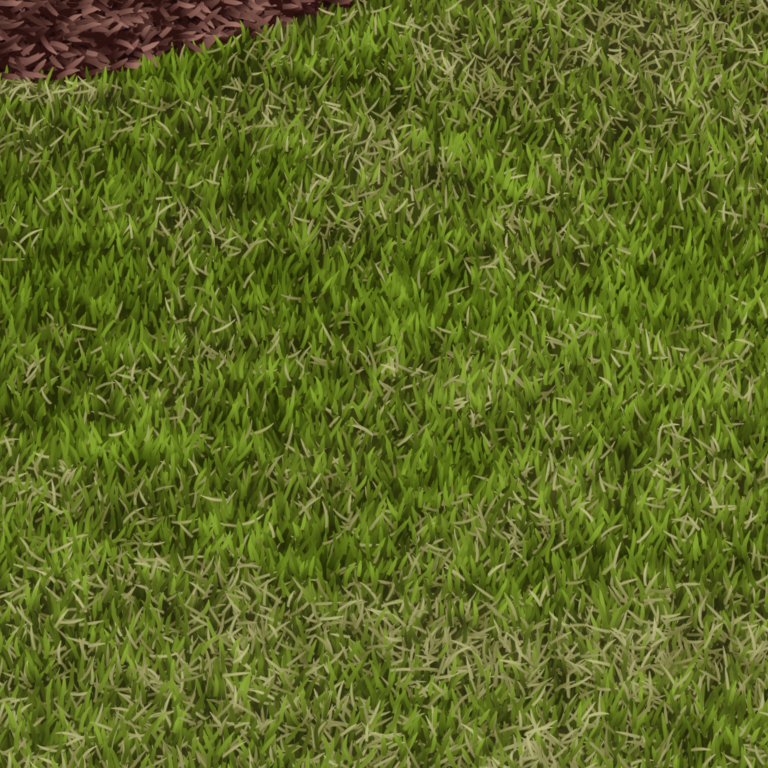
This texture is drawn by a WebGL 1 fragment shader. Its source:

```glsl
precision highp float;
// A sunlit lawn with dry patches and a corner of bark mulch.
// Layers of jittered cells each hold one bent strand; fields of gradient noise
// decide whether it is a green blade, a straw or a bark chip, and how lit it is.
uniform vec2 u_resolution;

const int LAYERS = 9;
const float CELL = 0.022;          // grid step of one strand layer
const float MIN_REACH = 0.012;     // half-length of the strands
const float MAX_REACH = 0.022;
const float BLADE_WIDTH = 0.0028;  // half-widths
const float STRAW_WIDTH = 0.0020;
const float CHIP_WIDTH = 0.0042;
const float SOFTNESS = 0.0015;
const float BLADE_SPREAD = 0.6;    // largest tilt from vertical, radians
const float STRAW_SPREAD = 1.5;
const float FAR_SIZE = 0.8;        // strand size at the top edge

const vec3 GRASS_DEEP = vec3(0.13, 0.17, 0.01);
const vec3 GRASS_MID = vec3(0.33, 0.42, 0.07);
const vec3 GRASS_LIGHT = vec3(0.51, 0.64, 0.17);
const vec3 DRY_TINT = vec3(0.07, 0.02, 0.09);
const vec3 STRAW_DARK = vec3(0.40, 0.40, 0.18);
const vec3 STRAW_LIGHT = vec3(0.73, 0.72, 0.51);
const vec3 BARK_DARK = vec3(0.17, 0.07, 0.06);
const vec3 BARK_LIGHT = vec3(0.64, 0.46, 0.41);
const vec3 SOIL = vec3(0.14, 0.12, 0.03);
const vec3 MULCH_SHADOW = vec3(0.10, 0.04, 0.04);

vec4 hash4(vec2 p) {
  vec4 q = fract(p.xyxy * vec4(0.1031, 0.1030, 0.0973, 0.1099));
  q += dot(q, q.wzxy + 33.33);
  return fract((q.xxyz + q.yzzw) * q.zywx);
}

float cornerSlope(vec2 corner, vec2 offset) {
  return dot(hash4(corner + 71.0).xy * 2.0 - 1.0, offset);
}

float gradientNoise(vec2 p) {
  vec2 i = floor(p), f = p - i;
  vec2 u = f * f * f * (f * (f * 6.0 - 15.0) + 10.0);
  vec2 e = vec2(1.0, 0.0);
  return mix(mix(cornerSlope(i, f), cornerSlope(i + e, f - e), u.x),
             mix(cornerSlope(i + e.yx, f - e.yx), cornerSlope(i + 1.0, f - 1.0), u.x), u.y);
}

// Signed height above the slanted edge of the mulch bed
float mulchHeight(vec2 p) {
  return p.y - 0.9 - 0.29 * max(p.x - 0.12, 0.0);
}

// Share of straw: more near the viewer, at the upper right and on the bed's lip
float dryness(vec2 p) {
  float near = 1.0 - smoothstep(0.12, 0.46, p.y);
  float far = smoothstep(0.68, 0.92, p.y) * smoothstep(0.25, 0.6, p.x);
  float lipOffset = (p.y - 0.885) / 0.012;
  float lip = exp(-lipOffset * lipOffset) * (1.0 - smoothstep(0.1, 0.22, p.x));
  float patches = gradientNoise(p * vec2(5.0, 9.0) + 3.0);
  return clamp(0.14 + 0.3 * near + 0.34 * far + 0.7 * lip + 0.65 * patches, 0.03, 0.9);
}

// Light and shade of the clumps, brightest in the lush right middle
float clumpLight(vec2 p) {
  vec2 lush = (p - vec2(0.8, 0.55)) / vec2(0.3, 0.2);
  return 0.35 * gradientNoise(p * vec2(8.0, 13.0)) + 0.45 * gradientNoise(p * vec2(24.0, 32.0) + 9.0)
       + 0.12 * exp(-dot(lush, lush));
}

vec3 grassColor(float tone) {
  return mix(mix(GRASS_DEEP, GRASS_MID, clamp(tone * 2.0, 0.0, 1.0)),
             GRASS_LIGHT, clamp(tone * 2.0 - 1.0, 0.0, 1.0));
}

// Paints the strand of one cell over the colour below it
vec3 paintStrand(vec3 below, vec2 p, vec2 id, vec2 shift, float layer, float light, float soft) {
  vec4 place = hash4(id + layer * 37.0);
  vec4 look = hash4(id + layer * 53.0 + 211.0);
  vec2 center = (id + place.xy) * CELL - shift;
  float dry = dryness(center);
  bool isChip = mulchHeight(center) > 0.012 * (look.w - 0.5);
  bool isStraw = look.x < dry;

  float turn = place.z * 2.0 - 1.0;
  float angle = isChip ? 1.57 + turn : turn * (isStraw ? STRAW_SPREAD : BLADE_SPREAD) + 0.08;
  float size = mix(1.0, FAR_SIZE, center.y);
  float reach = mix(MIN_REACH, MAX_REACH, place.w) * size;
  float width = (isChip ? CHIP_WIDTH : isStraw ? STRAW_WIDTH : BLADE_WIDTH) * size;

  vec2 axis = vec2(sin(angle), cos(angle));
  vec2 d = p - center;
  float along = dot(d, axis) / reach;
  float bend = (look.y - 0.5) * 0.4 * reach;
  float across = abs(dot(d, vec2(axis.y, -axis.x)) + bend * along * along);
  width *= 1.0 - 0.7 * smoothstep(0.1, 1.0, along);
  float cover = (1.0 - smoothstep(width - soft, width + soft, across))
              * (1.0 - smoothstep(0.8, 1.0, abs(along)));

  float depth = layer / float(LAYERS - 1);
  float tone = 0.5 + 0.55 * (look.z - 0.5) + 0.5 * (depth - 0.75) + 0.16 * along + light;
  vec3 color = grassColor(tone) + DRY_TINT * dry;
  if (isStraw) color = mix(STRAW_DARK, STRAW_LIGHT, clamp(tone, 0.0, 1.0));
  if (isChip) color = mix(BARK_DARK, BARK_LIGHT, clamp(tone * 1.5 - 0.5, 0.0, 1.0));
  return mix(below, color, cover);
}

void main() {
  vec2 p = gl_FragCoord.xy / u_resolution.y;
  float soft = max(SOFTNESS, 0.7 / u_resolution.y);
  float light = clumpLight(p);
  vec3 ground = mix(SOIL, grassColor(0.2 + light), 0.6) + DRY_TINT * dryness(p);
  vec3 color = mix(ground, MULCH_SHADOW, smoothstep(-0.008, 0.008, mulchHeight(p)));

  // Deep layers first, and far rows before near ones
  for (int k = 0; k < LAYERS; k++) {
    float layer = float(k);
    vec2 shift = layer * vec2(0.37, 0.71) * CELL;
    vec2 cell = floor((p + shift) / CELL);
    for (int row = 1; row >= -1; row--)
      for (int col = -1; col <= 1; col++)
        color = paintStrand(color, p, cell + vec2(float(col), float(row)), shift, layer, light, soft);
  }
  gl_FragColor = vec4(color, 1.0);
}
```
